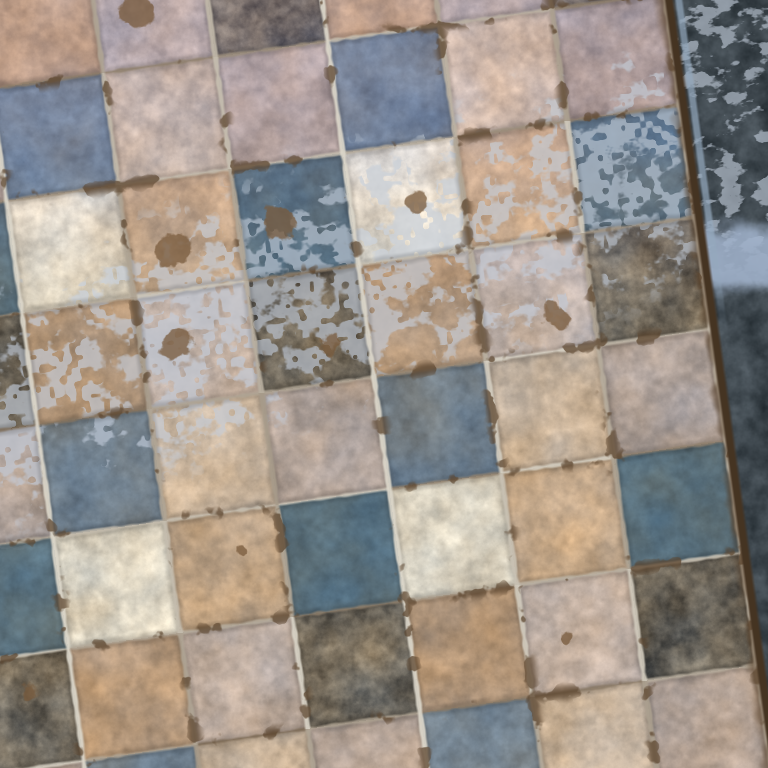
This texture is drawn by a Shadertoy shader. Its source:

```glsl
// Worn stone mosaic floor: a tilted square lattice coloured by a 3 x 3 cycle of
// tiles, with pale grout, rusty stains and a wet, glossy band of reflected sky.
// A dark polished kerb closes the lattice on the right.

#define LATTICE_ORIGIN vec2(0.4466, 0.1992)  // a grout crossing, y downwards
#define STEP_ACROSS vec2(0.1461, -0.0208)    // one tile to the right
#define STEP_DOWN vec2(0.0201, 0.1458)       // one tile down
#define KERB_COLUMN 3.0
#define GROUT_HALF_WIDTH vec2(0.021, 0.013)  // upright and level joints
#define GROUT_LIGHT vec3(0.86, 0.84, 0.79)
#define GROUT_DIRTY vec3(0.47, 0.40, 0.32)
#define RUST vec3(0.36, 0.27, 0.18)
#define SKY_GLOSS vec3(0.74, 0.78, 0.84)
#define GLOSS_AMOUNT 0.8

// Tile cycle, row by row
const vec3 TILE_COLOURS[9] = vec3[9](
    vec3(0.85, 0.82, 0.75), vec3(0.76, 0.65, 0.53), vec3(0.35, 0.43, 0.47),
    vec3(0.70, 0.59, 0.48), vec3(0.73, 0.67, 0.63), vec3(0.42, 0.39, 0.34),
    vec3(0.46, 0.51, 0.55), vec3(0.78, 0.70, 0.61), vec3(0.68, 0.62, 0.58));

float hash(vec2 p) {
    vec3 q = fract(vec3(p.xyx) * 0.1031);
    q += dot(q, q.yzx + 33.33);
    return fract((q.x + q.y) * q.z);
}

float noise(vec2 p) {
    vec2 i = floor(p), f = fract(p);
    f = f * f * (3.0 - 2.0 * f);
    return mix(mix(hash(i), hash(i + vec2(1, 0)), f.x),
               mix(hash(i + vec2(0, 1)), hash(i + vec2(1, 1)), f.x), f.y);
}

float fbm(vec2 p) {
    float sum = 0.0, weight = 0.533;
    for (int k = 0; k < 4; k++) {
        sum += weight * noise(p);
        p = mat2(1.6, 1.2, -1.2, 1.6) * p + 17.3;
        weight *= 0.5;
    }
    return sum;
}

// Strength of the wet sheen band, highest along a slanted line
float glossBand(vec2 p) {
    float offset = (p.y - 0.43 + 0.37 * (p.x - 0.26)) / 0.125;
    return exp(-offset * offset);
}

vec3 tileStone(vec2 g, vec2 p) {
    vec2 id = floor(g);
    vec2 cycle = mod(id, 3.0);
    vec3 base = TILE_COLOURS[int(cycle.x + 3.0 * cycle.y)];
    float seed = hash(id + 70.0);
    vec2 q = g + seed * 40.0 + 60.0;

    // Mottled stone, roughest on the dark brown tiles
    float rough = cycle == vec2(2, 1) ? 0.85 : 0.32;
    float cloud = fbm(q * 3.5) - 0.5, grain = fbm(q * 14.0) - 0.5;
    vec3 col = base * (1.0 + rough * (cloud + 0.8 * grain) + 0.07 * (seed - 0.5));
    col += vec3(0.05, 0.01, -0.04) * (fbm(q * 2.3 + 9.0) - 0.5) * 2.0;
    col += vec3(0.01, 0.01, 0.06) * smoothstep(0.45, 0.1, p.y);

    // Broken patches of reflected light with dark pits
    float wet = fbm(q * vec2(5.0, 6.0)) + 0.36 * glossBand(p) + 0.12 * (seed - 0.5);
    wet = smoothstep(0.68, 0.8, wet) * smoothstep(0.28, 0.4, noise(q * 17.0));
    vec3 gloss = mix(SKY_GLOSS, base + 0.12, 0.25);
    return mix(col, gloss, GLOSS_AMOUNT * wet * smoothstep(0.03, 0.3, glossBand(p)));
}

vec3 kerbStone(vec2 g, vec2 p) {
    float e = g.x - KERB_COLUMN;
    vec3 col = mix(vec3(0.12, 0.15, 0.17), vec3(0.36, 0.40, 0.43), fbm(g * 8.0 + 50.0));
    float speckle = smoothstep(0.52, 0.62, fbm(g * vec2(6.0, 10.0) + 80.0));
    col = mix(col, vec3(0.70, 0.74, 0.79), 0.7 * speckle * smoothstep(0.4, 0.28, p.y));
    float pool = abs(p.y - 0.335 + 0.03 * (fbm(g * 5.0) - 0.5)) - 0.035;
    col = mix(col, vec3(0.64, 0.71, 0.81), 0.85 * smoothstep(0.02, -0.01, pool));
    float rim = smoothstep(0.045, 0.015, abs(e - 0.12)) * smoothstep(0.45, 0.3, p.y);
    col = mix(col, vec3(0.58, 0.66, 0.74), 0.7 * rim);
    return mix(col, RUST * 0.75, smoothstep(0.09, 0.05, e));
}

void mainImage(out vec4 fragColor, in vec2 fragCoord) {
    vec2 p = fragCoord / iResolution.xy;
    p.y = 1.0 - p.y;
    vec2 g = inverse(mat2(STEP_ACROSS, STEP_DOWN)) * (p - LATTICE_ORIGIN);
    float soft = 0.009 + 7.0 / iResolution.y * 0.6;
    vec3 col = tileStone(g, p);

    // Grout: each joint segment has its own dirt and slightly ragged edges
    vec2 joint = floor(g + 0.5), cell = floor(g);
    vec2 d = abs(g - joint) + 0.016 * (noise(g * 13.0 + 90.0) - 0.5);
    vec2 line = 1.0 - smoothstep(GROUT_HALF_WIDTH - soft, GROUT_HALF_WIDTH + soft, d);
    float dirtX = 0.55 * hash(vec2(joint.x, cell.y) + 31.0) * step(0.5, mod(joint.x, 3.0));
    float dirtY = hash(vec2(cell.x, joint.y) + 53.0);
    col *= 1.0 - 0.14 * smoothstep(0.07, 0.02, min(d.x, d.y));
    col = mix(col, mix(GROUT_LIGHT, GROUT_DIRTY, dirtY), 0.85 * line.y);
    col = mix(col, mix(GROUT_LIGHT, GROUT_DIRTY, dirtX), 0.92 * line.x);

    // Rust creeping along joints, plus an occasional blot on a tile
    float nearJoint = smoothstep(0.11, 0.0, min(d.x, d.y));
    float creep = fbm(g * 4.5 + 25.0) + 0.12 * nearJoint + 0.06 * p.x;
    col = mix(col, RUST, 0.75 * nearJoint * smoothstep(0.74, 0.81, creep));
    vec2 blotCentre = 0.3 + 0.4 * vec2(hash(cell + 11.0), hash(cell + 23.0));
    float blotSize = 0.17 * smoothstep(0.78, 1.0, hash(cell + 42.0));
    float blot = length(fract(g) - blotCentre) + 0.16 * (fbm(g * 8.0 + 33.0) - 0.5);
    col = mix(col, RUST * 1.3, 0.75 * smoothstep(blotSize + soft, blotSize - soft, blot) * step(0.02, blotSize));

    // Kerb, with a brown stain where the tiles meet it
    float e = g.x - KERB_COLUMN;
    col = mix(col, RUST, 0.6 * smoothstep(-0.09, 0.0, e + 0.08 * (noise(g * 9.0) - 0.5)));
    col = mix(col, kerbStone(g, p), smoothstep(-soft, soft, e));
    fragColor = vec4(clamp(col, 0.0, 1.0), 1.0);
}
```
